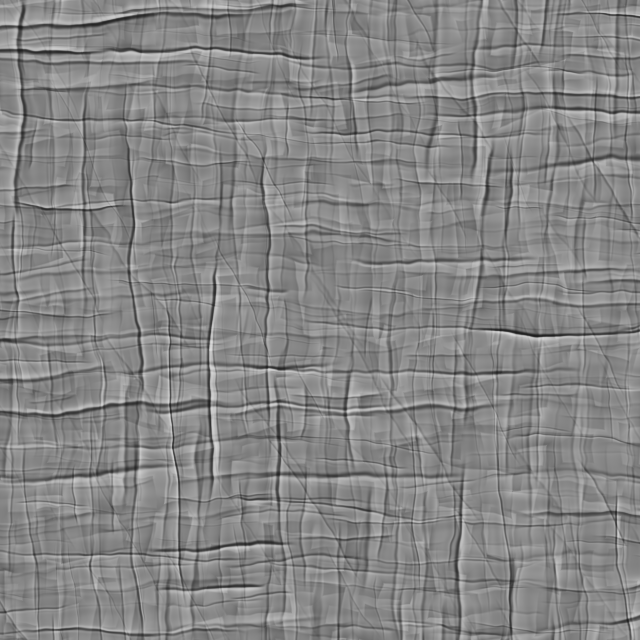
Write a WebGL 1 fragment shader that draws this texture map.

```glsl
precision highp float;

uniform vec2 u_resolution;

const float BASE_GREY = 0.525;

float hash(vec2 p) {
  return fract(sin(dot(p, vec2(127.1, 311.7))) * 43758.5453);
}

vec2 hash2(vec2 p) {
  return vec2(hash(p), hash(p + 37.3));
}

float noise(vec2 p) {
  vec2 i = floor(p);
  vec2 f = fract(p);
  f = f * f * (3.0 - 2.0 * f);
  float low = mix(hash(i), hash(i + vec2(1.0, 0.0)), f.x);
  float high = mix(hash(i + vec2(0.0, 1.0)), hash(i + 1.0), f.x);
  return mix(low, high, f.y);
}

vec2 wobble(vec2 p, float scale, float amount) {
  return amount * (vec2(noise(p * scale), noise(p * scale + 51.7)) - 0.5);
}

// Shaded step: dark groove below the edge, lit lip above it
float fold(float d, float width, float softness) {
  float lit = 0.62 * exp(-max(d, 0.0) / (1.6 * width));
  float dark = -exp(min(d, 0.0) / width);
  return mix(dark, lit, smoothstep(-softness, softness, d));
}

// Thin dark line with a light rim on both sides
float groove(float d, float width) {
  float x = d * d / (width * width);
  return (2.0 * x - 1.0) * exp(-x);
}

// Long creases running along x, one per cell
float creases(vec2 p, vec2 cells, float width, float seed) {
  vec2 home = floor(p * cells);
  float sum = 0.0;
  for (int j = -1; j <= 1; j++) {
    for (int i = -1; i <= 1; i++) {
      vec2 cell = home + vec2(float(i), float(j));
      vec2 key = cell + seed;
      vec2 shape = hash2(key + 11.9);
      vec2 look = hash2(key + 23.1);
      vec2 q = p - (cell + 0.2 + 0.6 * hash2(key)) / cells;
      float reach = mix(0.3, 1.1, shape.x) / cells.x;
      float bend = 0.003 * sin(q.x * 26.0 + 6.28 * look.x);
      float d = q.y - (shape.y - 0.5) * 0.16 * q.x - bend;
      d *= look.x < 0.5 ? -1.0 : 1.0;
      float taper = 1.0 - smoothstep(0.65, 1.0, abs(q.x) / reach);
      float strength = 0.15 + 0.95 * look.y * look.y;
      float w = width * mix(0.6, 1.4, shape.y);
      float softness = mix(0.0015, 0.7 * width, hash(key + 5.3));
      float line = groove(d + 0.3 * w, 0.75 * w);
      sum += strength * taper * (fold(d, w, softness) + 0.7 * line);
    }
  }
  return sum;
}

// Overlapping skewed folds, lit from a random side
float patches(vec2 p, vec2 cells, float seed) {
  vec2 home = floor(p * cells);
  float sum = 0.0;
  for (int j = -1; j <= 1; j++) {
    for (int i = -1; i <= 1; i++) {
      vec2 cell = home + vec2(float(i), float(j));
      vec2 key = cell + seed;
      vec2 q = p - (cell + 0.25 + 0.5 * hash2(key)) / cells;
      q += 0.5 * (hash2(key + 3.1) - 0.5) * q.yx;
      vec2 halfSize = mix(vec2(0.15), vec2(0.6), hash2(key + 7.7)) / cells;
      float angle = 6.28 * hash(key + 17.3);
      vec2 light = vec2(cos(angle), sin(angle));
      float facing = dot(clamp(q / halfSize, -1.0, 1.0), light);
      vec2 inset = halfSize - abs(q);
      sum += facing * fold(min(inset.x, inset.y), 0.006, 0.002);
    }
  }
  return sum;
}

void main() {
  vec2 uv = gl_FragCoord.xy / u_resolution;
  vec2 p = uv + wobble(uv, 5.0, 0.018) + wobble(uv, 17.0, 0.009)
         + wobble(uv, 60.0, 0.0035);
  vec2 across = p.yx + 3.0;
  vec2 slanted = mat2(0.5, 0.86, -0.86, 0.5) * p;

  // Main weave of creases, fading in and out along their length
  float fade = 0.5 + noise(uv * 11.0);
  float shade = 0.27 * fade * creases(p, vec2(4.0, 18.0), 0.0052, 2.0);
  shade += 0.23 * (2.0 - fade) * creases(across, vec2(4.0, 17.0), 0.005, 71.0);

  // Finer wrinkles and a few slanted ones
  shade += 0.13 * creases(p, vec2(8.0, 30.0), 0.0034, 131.0);
  shade += 0.12 * creases(across, vec2(7.0, 30.0), 0.0034, 173.0);
  shade += 0.10 * creases(slanted, vec2(6.0, 9.0), 0.0035, 211.0);

  // Folded patches
  shade += 0.09 * patches(p, vec2(9.0, 10.0), 31.0);
  shade += 0.06 * patches(p, vec2(16.0, 15.0), 97.0);

  // Soft streaks of the cloth in both directions
  shade += 0.06 * (noise(p * vec2(100.0, 6.0)) - 0.5);
  shade += 0.06 * (noise(p * vec2(7.0, 90.0) + 19.0) - 0.5);

  // Gentle limit on the deepest and brightest tones
  float grey = BASE_GREY + shade / sqrt(1.0 + 4.0 * shade * shade);
  gl_FragColor = vec4(vec3(clamp(grey, 0.0, 1.0)), 1.0);
}
```
